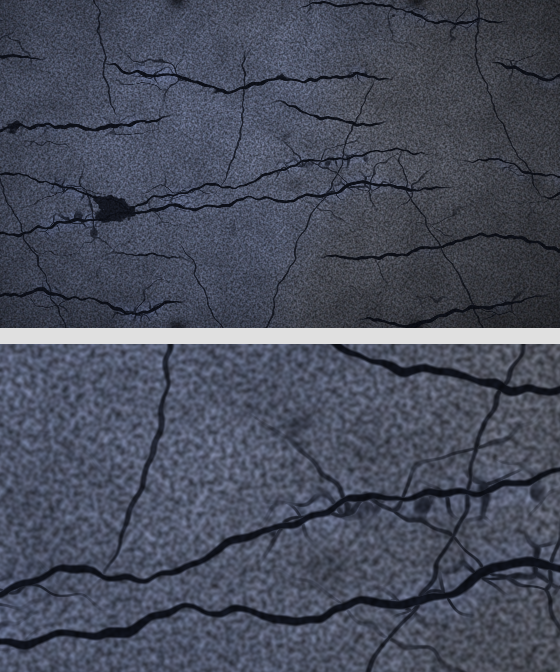
Top: the whole. Bottom: its middle third, enlarged.
Write a Shadertoy shader that draws this texture.

```glsl
const vec3 BLUE_ASPHALT = vec3(0.285, 0.310, 0.385);
const vec3 GREY_ASPHALT = vec3(0.280, 0.290, 0.325);
const vec3 CRACK_DARK   = vec3(0.035, 0.045, 0.075);
const vec3 CHIP_BLUE    = vec3(0.035, 0.045, 0.075);
const int LONG_CRACKS  = 7;
const int STEEP_CRACKS = 6;

vec2 hash2(vec2 p) {
    vec3 q = fract(p.xyx * vec3(0.1031, 0.1030, 0.0973));
    q += dot(q, q.yzx + 33.33);
    return fract((q.xx + q.yz) * q.zy);
}

float cornerSlope(vec2 cell, vec2 offset) {
    float angle = 6.2832 * hash2(cell).x;
    return dot(vec2(cos(angle), sin(angle)), offset);
}

float gradientNoise(vec2 p) {
    vec2 i = floor(p), f = fract(p);
    vec2 u = f * f * f * (f * (f * 6.0 - 15.0) + 10.0);
    vec2 e = vec2(1.0, 0.0);
    float low  = mix(cornerSlope(i, f), cornerSlope(i + e, f - e), u.x);
    float high = mix(cornerSlope(i + e.yx, f - e.yx), cornerSlope(i + 1.0, f - 1.0), u.x);
    return mix(low, high, u.y);
}

float line(float dist, float halfWidth, float softness) {
    return 1.0 - smoothstep(halfWidth, halfWidth + softness, dist);
}

// Sideways drift of a crack along its length
float wander(float t, float seed) {
    float row = seed * 17.37 + 0.4;
    float drift = 0.0, amp = 0.15, freq = 1.2;
    for (int i = 0; i < 4; i++) {
        drift += amp * gradientNoise(vec2(t * freq, row + float(i) * 5.3));
        amp *= 0.40;
        freq *= 3.2;
    }
    return drift;
}

// x: coverage, y: distance to the crack where it is open
vec2 crack(vec2 q, float seed, float width, float sparse) {
    float centre = wander(q.x, seed);
    float slope = (wander(q.x + 0.004, seed) - centre) / 0.004;
    float dist = abs(q.y - centre) / sqrt(1.0 + slope * slope);
    float life = gradientNoise(vec2(q.x * 1.7 + seed, seed * 9.17 + 0.5));
    life = smoothstep(sparse, sparse + 0.22, life);
    float ragged = 0.75 + 1.3 * gradientNoise(q * 24.0 + seed);
    float cover = line(dist, width * life * max(ragged, 0.1), 0.0032);
    return vec2(cover * smoothstep(0.0, 0.4, life), dist + 0.12 * (1.0 - life));
}

// Distance to the nearest border between random cells
float cellBorder(vec2 p) {
    vec2 base = floor(p), nearest = vec2(9.0);
    for (int k = 0; k < 9; k++) {
        vec2 cell = base + vec2(k % 3 - 1, k / 3 - 1);
        vec2 r = cell + hash2(cell) - p;
        if (dot(r, r) < dot(nearest, nearest)) nearest = r;
    }
    float border = 9.0;
    for (int k = 0; k < 9; k++) {
        vec2 cell = base + vec2(k % 3 - 1, k / 3 - 1);
        vec2 r = cell + hash2(cell) - p, gap = r - nearest;
        if (dot(gap, gap) > 0.0001)
            border = min(border, dot(0.5 * (r + nearest), normalize(gap)));
    }
    return border;
}

// Soft dark stains on a staggered grid
float stains(vec2 p) {
    vec2 g = (p - vec2(0.54, 0.0)) / vec2(0.73, 1.0);
    vec2 a = (fract(g + 0.5) - 0.5) * vec2(0.73, 1.0);
    vec2 b = (fract(g + vec2(0.0, 0.06)) - 0.5) * vec2(0.73, 1.0);
    return exp(-dot(a, a) * 1400.0) + 0.4 * exp(-dot(b, b) * 1400.0);
}

void mainImage(out vec4 fragColor, in vec2 fragCoord) {
    vec2 p = fragCoord / iResolution.y;
    float aspect = iResolution.x / iResolution.y;
    vec2 uv = vec2(p.x / aspect, p.y);

    // Long level cracks and thin steep ones
    float dark = 0.0, nearDist = 1.0;
    for (int i = 0; i < LONG_CRACKS; i++) {
        float seed = float(i) + 1.0;
        vec2 h = hash2(vec2(seed, 4.0));
        float y = (float(i) + 0.3 + 0.4 * h.x) / float(LONG_CRACKS);
        vec2 c = crack(vec2(p.x, p.y - y), seed, mix(0.0018, 0.0042, h.y), -0.22);
        dark = max(dark, c.x);
        nearDist = min(nearDist, c.y);
    }
    for (int i = 0; i < STEEP_CRACKS; i++) {
        float seed = float(i) + 21.0;
        vec2 h = hash2(vec2(seed, 8.0));
        float x = aspect * (float(i) + h.x) / float(STEEP_CRACKS);
        vec2 q = vec2(p.y, p.x - x - (h.y - 0.5) * (p.y - 0.5));
        dark = max(dark, 0.8 * crack(q, seed, 0.0012, -0.08).x);
    }

    // Hairline branches, crumbled edges and holes
    vec2 warp = vec2(gradientNoise(p * 9.0), gradientNoise(p * 9.0 + 31.7));
    warp += 0.4 * vec2(gradientNoise(p * 31.0), gradientNoise(p * 31.0 + 13.3));
    vec2 bent = p + 0.045 * warp;
    float patches = gradientNoise(p * 4.3 + 7.6);
    float branch = line(cellBorder(bent * vec2(4.2, 7.0)) / 5.5, 0.0008, 0.0030);
    branch *= line(nearDist, 0.02, 0.13) * smoothstep(-0.18, 0.12, patches);
    float rubble = line(cellBorder(bent * vec2(17.0, 27.0)) / 22.0, 0.0010, 0.0030);
    float rubbleZone = line(nearDist, 0.008, 0.030) * smoothstep(0.0, 0.25, patches);
    float hole = gradientNoise(p * 6.1 + 2.3) + 0.35 * warp.x - nearDist * 9.0;
    hole = smoothstep(0.30, 0.38, hole + 0.15 * gradientNoise(p * 70.0));
    dark = max(dark, max(0.75 * branch, max(0.8 * rubble * rubbleZone, 0.9 * hole)));

    // Blue asphalt on the left, greyer slabs on the right, dimmed borders
    float tint = smoothstep(0.40, 0.75, uv.x + 0.25 * gradientNoise(p * 2.6));
    vec3 color = mix(BLUE_ASPHALT, GREY_ASPHALT, tint);
    vec2 away = (uv - vec2(0.46, 0.58)) * vec2(1.15, 1.0);
    color *= 1.12 - 0.95 * dot(away, away);
    color *= 1.0 + 0.16 * gradientNoise(p * 5.0) + 0.14 * gradientNoise(p * 17.0);
    color *= 1.0 - 0.6 * stains(p);

    // Fine mineral grain
    vec2 turned = mat2(0.8, 0.6, -0.6, 0.8) * p;
    float grain = 0.40 * gradientNoise(turned * 113.0) + 0.50 * gradientNoise(turned * 187.0 + 5.1);
    color *= 1.0 + grain;
    vec2 fleck = vec2(gradientNoise(p * 83.0 + 3.7), gradientNoise(p * 91.0 + 41.2));
    color += 0.018 * vec3(fleck.x, 0.0, fleck.y);

    color += CHIP_BLUE * rubbleZone;
    color = mix(color, CRACK_DARK * (1.0 + grain), dark * 0.94);
    fragColor = vec4(clamp(color, 0.0, 1.0), 1.0);
}
```
